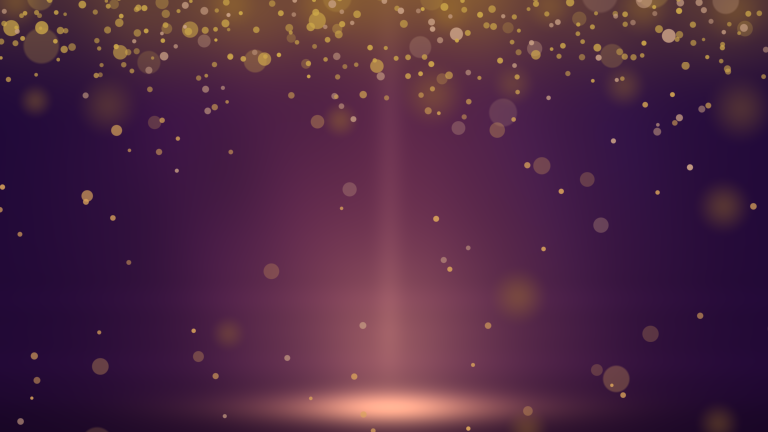
A WebGL 1 fragment shader for this background:

```glsl
precision highp float;
// Purple stage backdrop with a warm floor light, a faint beam and falling gold bokeh.
uniform vec2 u_resolution;

vec3 hash3(vec2 cell) {
  vec3 k = vec3(dot(cell, vec2(127.1, 311.7)), dot(cell, vec2(269.5, 183.3)), dot(cell, vec2(419.2, 371.9)));
  return fract(sin(k) * 43758.55);
}

// Elliptical gaussian falloff
float glow(vec2 p, vec2 center, vec2 size) {
  vec2 d = (p - center) / size;
  return exp(-dot(d, d));
}

// Slow blotches from layered sines
float blotches(vec2 p) {
  return 0.5 + 0.2 * sin(p.x * 9.0 + 2.0 * sin(p.y * 5.0))
    + 0.18 * sin(p.y * 11.0 - p.x * 6.0 + 1.7)
    + 0.12 * sin(p.x * 23.0 + p.y * 8.0);
}

// One jittered disc per cell; chance holds the odds low down and at the top
vec3 addDiscs(vec3 color, vec2 p, float cellSize, float radius, float softness,
              vec2 chance, float alpha, float seed) {
  vec2 grid = p / cellSize + seed * 0.37;
  vec2 cell = floor(grid);
  vec3 rnd = hash3(cell + seed * 17.0);
  vec3 style = hash3(cell + seed * 31.0 + 5.0);
  float r = radius * mix(0.5, 1.0, style.x);
  float margin = r / cellSize;
  vec2 center = (cell + mix(vec2(margin), vec2(1.0 - margin), rnd.xy) - seed * 0.37) * cellSize;
  float odds = mix(chance.x, chance.y, smoothstep(0.68, 0.98, center.y));
  float d = length(p - center);
  float edge = max(r * softness, 0.8 / u_resolution.y);
  float cover = 1.0 - smoothstep(r - edge, r + edge * (1.0 - softness), d);
  cover *= step(rnd.z, odds) * alpha * mix(0.6, 1.0, style.y);
  // Gold near the top, amber lower down, a few pale ones
  vec3 gold = mix(vec3(0.88, 0.66, 0.38), vec3(0.82, 0.68, 0.3), smoothstep(0.6, 0.95, center.y));
  vec3 tint = mix(gold, vec3(0.8, 0.64, 0.56), step(0.78, style.z));
  tint = mix(tint, vec3(0.68, 0.5, 0.16), softness);
  return mix(color, tint, cover);
}

void main() {
  vec2 uv = gl_FragCoord.xy / u_resolution;
  vec2 p = gl_FragCoord.xy / u_resolution.y;
  float blot = blotches(p);

  // Dark violet sides rising to a plum centre
  vec3 color = mix(vec3(0.12, 0.025, 0.2), vec3(0.11, 0.03, 0.23), uv.y);
  float plum = glow(uv, vec2(0.51, 0.5), vec2(0.31, 0.85));
  color = mix(color, vec3(0.38, 0.16, 0.29), plum * (0.9 + 0.14 * blot));
  color += vec3(-0.02, 0.0, 0.06) * blot * glow(uv, vec2(0.74, 0.65), vec2(0.13, 0.3));
  color += vec3(0.03, 0.0, 0.04) * blot * glow(uv, vec2(0.27, 0.6), vec2(0.12, 0.3));

  // Faint horizontal streaks over the lower half
  float streaks = sin(uv.y * 46.0) + 0.6 * sin(uv.y * 83.0 + 1.0);
  color *= 1.0 + 0.02 * streaks * (1.0 - smoothstep(0.25, 0.5, uv.y));

  // Broad rosy haze and a faint vertical beam
  color += vec3(0.16, 0.13, 0.07) * glow(uv, vec2(0.508, 0.2), vec2(0.18, 0.26));
  color += vec3(0.1, 0.08, 0.04) * glow(uv, vec2(0.508, 0.18), vec2(0.075, 0.2));
  float beam = exp(-pow((uv.x - 0.507) / 0.018, 2.0));
  color += vec3(0.055, 0.045, 0.03) * beam * smoothstep(0.05, 0.25, uv.y);

  // Floor: darker strip with a wide flat light
  color *= mix(0.72, 1.0, smoothstep(0.0, 0.14, uv.y));
  color += vec3(0.32, 0.21, 0.12) * glow(uv, vec2(0.508, 0.055), vec2(0.2, 0.035));
  color += vec3(0.32, 0.27, 0.18) * glow(uv, vec2(0.508, 0.056), vec2(0.1, 0.04));

  // Golden haze along the top
  float haze = smoothstep(0.64, 1.02, uv.y);
  haze *= haze * (0.6 + 0.65 * blot) * mix(0.45, 1.0, glow(uv, vec2(0.48, 1.0), vec2(0.4, 1.0)));
  color = mix(color, vec3(0.62, 0.45, 0.17), clamp(haze * 0.66, 0.0, 0.8));

  // Bokeh, from wide soft lights to small crisp dots
  color = addDiscs(color, p, 0.24, 0.095, 1.0, vec2(0.32, 0.9), 0.36, 1.0);
  color = addDiscs(color, p, 0.13, 0.042, 0.1, vec2(0.01, 0.6), 0.3, 2.0);
  color = addDiscs(color, p, 0.11, 0.02, 0.1, vec2(0.07, 0.6), 0.38, 3.0);
  color = addDiscs(color, p, 0.15, 0.02, 0.1, vec2(0.09, 0.75), 0.9, 4.0);
  color = addDiscs(color, p, 0.05, 0.01, 0.1, vec2(0.05, 0.75), 0.8, 5.0);
  color = addDiscs(color, p, 0.037, 0.0075, 0.1, vec2(0.06, 0.6), 0.95, 6.0);

  gl_FragColor = vec4(clamp(color, 0.0, 1.0), 1.0);
}
```
